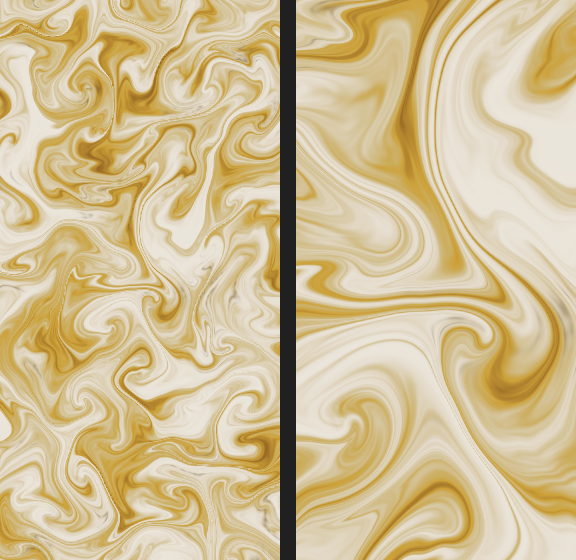
Left: the whole. Right: its middle third, enlarged.
Give the GLSL for this texture, as a Shadertoy shader.

```glsl
// Swirled gold and cream marbling, like stirred resin or poured glass.
// Points are carried back along two divergence-free noise flows, so that soft
// colour clouds are folded into curls and drawn out into fine streaks.

#define FLOW_SCALE 3.7     // swirls across the canvas width
#define FLOW_STEPS 12      // steps along each flow
#define LATE_TIME 0.8      // how long the last stirring lasts
#define EARLY_TIME 0.5     // how long the stirring before it lasts
#define SWIRL_DETAIL 0.16  // strength of the smaller swirls
#define CLOUD_SCALE 1.2    // pigment clouds per swirl
#define CONTRAST 1.0       // spread of the pigment tones
#define GOLD_BIAS -0.1     // overall amount of gold
#define VEIN_WIDTH 0.05    // thickness of the gold threads
#define VEIN_GOLD 0.8      // strength of the gold threads
#define SOOT 0.5           // strength of the grey-brown traces

const float TAU = 6.2831853;

float hash(vec2 cell) {
    vec3 h = fract(cell.xyx * 0.1031);
    h += dot(h, h.yzx + 33.33);
    return fract((h.x + h.y) * h.z);
}

vec2 latticeGradient(vec2 cell) {
    float angle = TAU * hash(cell + 57.0);
    return vec2(cos(angle), sin(angle));
}

// Gradient noise: value in x, its derivatives in yz.
vec3 noise(vec2 p) {
    vec2 i = floor(p), f = p - i;
    vec2 w = f * f * f * (f * (f * 6.0 - 15.0) + 10.0);
    vec2 dw = 30.0 * f * f * (f * (f - 2.0) + 1.0);
    vec2 ga = latticeGradient(i);
    vec2 gb = latticeGradient(i + vec2(1, 0));
    vec2 gc = latticeGradient(i + vec2(0, 1));
    vec2 gd = latticeGradient(i + vec2(1, 1));
    float a = dot(ga, f);
    float b = dot(gb, f - vec2(1, 0));
    float c = dot(gc, f - vec2(0, 1));
    float d = dot(gd, f - vec2(1, 1));
    float k = a - b - c + d;
    float value = a + w.x * (b - a) + w.y * (c - a) + w.x * w.y * k;
    vec2 slope = mix(mix(ga, gb, w.x), mix(gc, gd, w.x), w.y)
               + dw * (w.yx * k + vec2(b, c) - a);
    return vec3(value, slope);
}

// Carry a point along the curl of a two-scale stream function.
vec2 stir(vec2 p, float time, float seed) {
    float dt = time / float(FLOW_STEPS);
    for (int i = 0; i < FLOW_STEPS; i++) {
        vec2 slope = noise(p + seed).yz
                   + SWIRL_DETAIL * 2.1 * noise(p * 2.1 + seed + 15.6).yz;
        p += dt * vec2(slope.y, -slope.x);
    }
    return p;
}

// Soft thread along the zero line of a noise, kept wider than a sample.
float thread(vec2 p, float footprint) {
    float width = max(VEIN_WIDTH, footprint);
    float d = noise(p).x / width;
    return exp(-d * d) * VEIN_WIDTH / width;
}

// Stirred clouds; octaves finer than a sample fade away.
float clouds(vec2 q, float footprint) {
    float sum = 0.0, weight = 1.0, scale = CLOUD_SCALE;
    for (int i = 0; i < 5; i++) {
        float fade = 1.0 - smoothstep(0.3, 1.0, footprint * scale);
        sum += weight * fade * noise(q * scale + 11.7 * float(i)).x;
        weight *= 0.6;
        scale *= 2.0;
    }
    return sum;
}

// Cream to gold to brown, by the share of area below each tone.
vec3 pigment(float share) {
    vec3 tones[8] = vec3[8](
        vec3(0.92, 0.90, 0.86), vec3(0.89, 0.85, 0.78),
        vec3(0.84, 0.78, 0.63), vec3(0.82, 0.73, 0.51),
        vec3(0.80, 0.68, 0.37), vec3(0.80, 0.63, 0.22),
        vec3(0.69, 0.51, 0.18), vec3(0.56, 0.38, 0.13));
    float stops[8] = float[8](0.0, 0.14, 0.415, 0.655, 0.83, 0.935, 0.985, 1.0);
    vec3 colour = tones[0];
    for (int i = 1; i < 8; i++) {
        float t = (share - stops[i - 1]) / (stops[i] - stops[i - 1]);
        colour = mix(colour, tones[i], clamp(t, 0.0, 1.0));
    }
    return colour;
}

void mainImage(out vec4 fragColor, in vec2 fragCoord) {
    vec2 p = FLOW_SCALE * fragCoord / iResolution.x;
    vec2 q = stir(stir(p, LATE_TIME, 3.7), EARLY_TIME, 34.2);
    vec2 qx = dFdx(q), qy = dFdy(q);
    float footprint = 0.5 * max(length(qx), length(qy));

    // Still veil, and patches where grey-brown traces settle
    float veil = 0.3 * noise(p * 0.8 + 41.3).x;
    float patches = smoothstep(0.12, 0.4, noise(p * 1.3 + 73.9).x);
    float soot = SOOT * patches * (0.7 + 0.9 * noise(p * 16.0).x);

    // Four samples inside the pixel smooth the drawn-out streaks
    vec3 colour = vec3(0.0);
    for (int i = 0; i < 4; i++) {
        vec2 o = vec2(i % 2, i / 2) * 0.5 - 0.25;
        vec2 s = q + qx * o.x + qy * o.y;
        float vein = thread(s * 1.6 + 27.1, footprint * 1.6);
        float tone = CONTRAST * (clouds(s, footprint) + veil) / 0.275
                   + VEIN_GOLD * (vein - 0.16) + GOLD_BIAS;
        vec3 body = pigment(1.0 / (1.0 + exp(-1.7 * tone)));
        float trace = soot * thread(s * 1.9 + 88.3, footprint * 1.9);
        colour += 0.25 * mix(body, vec3(0.48, 0.39, 0.22), clamp(trace, 0.0, 1.0));
    }
    fragColor = vec4(colour, 1.0);
}
```
